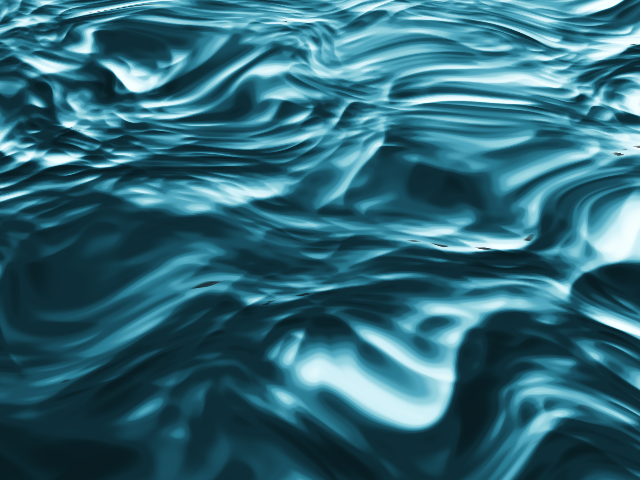
Reproduce this texture procedurally as a WebGL 1 fragment shader.

```glsl
precision highp float;
uniform vec2 u_resolution;

// Palette, darkest to brightest
const vec3 ABYSS = vec3(0.05, 0.18, 0.22);
const vec3 DEEP  = vec3(0.09, 0.31, 0.38);
const vec3 TEAL  = vec3(0.16, 0.49, 0.58);
const vec3 AQUA  = vec3(0.31, 0.66, 0.75);
const vec3 MIST  = vec3(0.57, 0.82, 0.87);
const vec3 FOAM  = vec3(0.81, 0.94, 0.97);
const vec3 FLECK = vec3(0.07, 0.13, 0.15);

// Perspective and wave shape
const float HORIZON = 1.9;
const vec2 WAVE_FREQ = vec2(4.0, 11.0);
const float WARP = 1.1;
const float OCTAVE_GAIN = 0.72;
const float CREST_WIDTH = 0.03;
const float CREST_FALLOFF = 6.0;

// Light balance
const float WAVE_CONTRAST = 1.3;
const float STREAK_CONTRAST = 1.3;
const vec2 SKY_GRADIENT = vec2(0.7, 1.6);
const float EXPOSURE = -0.05;

vec2 hash2(vec2 p) {
  vec3 h = fract(p.xyx * vec3(0.1031, 0.1030, 0.0973));
  h += dot(h, h.yzx + 33.33);
  return fract((h.xx + h.yz) * h.zy) * 2.0 - 1.0;
}

float noise(vec2 p) {
  vec2 i = floor(p);
  vec2 f = p - i;
  vec2 w = f * f * f * (f * (f * 6.0 - 15.0) + 10.0);
  vec2 e = vec2(1.0, 0.0);
  float low = mix(dot(hash2(i), f), dot(hash2(i + e), f - e), w.x);
  float high = mix(dot(hash2(i + e.yx), f - e.yx), dot(hash2(i + 1.0), f - 1.0), w.x);
  return mix(low, high, w.y);
}

// Light on one layer of ridges: x = brightness, y = signed distance to the crest
vec2 ridgeLight(vec2 p, float width) {
  const float STEP = 0.03;
  float n = noise(p);
  float slope = (noise(p + STEP * vec2(-0.2, 1.0)) - n) / STEP;
  float facing = slope * n / sqrt(n * n + width * width);
  float glow = exp(-CREST_FALLOFF * abs(n));
  float light = facing * (0.4 + glow) + 0.6 * (abs(slope) * glow - 0.25);
  return vec2(light, n);
}

vec3 waterColor(float level) {
  vec3 c = ABYSS * mix(0.6, 1.0, smoothstep(0.0, 0.14, level));
  c = mix(c, DEEP, smoothstep(0.17, 0.42, level));
  c = mix(c, TEAL, smoothstep(0.42, 0.61, level));
  c = mix(c, AQUA, smoothstep(0.61, 0.76, level));
  c = mix(c, MIST, smoothstep(0.76, 0.88, level));
  c = mix(c, FOAM, smoothstep(0.88, 0.95, level));
  return mix(c, vec3(0.96, 1.0, 1.0), smoothstep(0.95, 1.0, level));
}

void main() {
  vec2 uv = gl_FragCoord.xy / u_resolution;
  float aspect = u_resolution.x / u_resolution.y;

  // Project the canvas onto the receding sea
  float depth = 1.0 / (HORIZON - uv.y);
  vec2 sea = vec2((uv.x - 0.5) * aspect, 1.0) * depth * WAVE_FREQ + 40.0;
  sea += WARP * vec2(noise(sea * 0.7 + 9.3), noise(sea * vec2(0.9, 0.5) + 21.7));

  // Crossing ridge layers, from swell to ripples
  float swell = 1.0 + 1.4 * noise(sea * 0.43 + 5.1);
  float waves = 0.0;
  float amplitude = 1.0;
  float tilt = -0.18;
  vec2 p = sea;
  vec2 crest = vec2(0.0);
  for (int i = 0; i < 3; i++) {
    vec2 ridge = ridgeLight(p, CREST_WIDTH * (1.0 + float(i)));
    if (i == 0) crest = ridge;
    waves += amplitude * ridge.x;
    p = vec2(p.x, p.y + tilt * p.x) * 1.9 + vec2(17.3, 6.1 + 0.5 * ridge.y);
    tilt = -1.6 * tilt;
    amplitude *= OCTAVE_GAIN;
  }

  // Fine filaments drawn along the swell
  vec2 grain = vec2(sea.x + 0.4 * sea.y, sea.y + 0.9 * crest.y);
  float streaks = noise(grain * vec2(1.7, 5.0)) + 0.6 * noise(grain * vec2(3.5, 11.0) + 3.7);

  // Sky light grows toward the upper right
  float tone = dot(uv - 0.5, SKY_GRADIENT) + EXPOSURE;
  tone += WAVE_CONTRAST * swell * waves + STREAK_CONTRAST * streaks;
  float level = 1.0 / (1.0 + exp(-1.7 * tone));
  vec3 color = waterColor(level);

  // Broken dark flecks along the brightest crests
  float line = 1.0 - smoothstep(0.008, 0.028, abs(crest.y - 0.035));
  float broken = smoothstep(0.14, 0.26, noise(sea * vec2(6.0, 13.0) + 11.9));
  float fleck = line * broken * smoothstep(0.5, 0.9, crest.x);
  color = mix(color, FLECK, 0.85 * fleck);

  gl_FragColor = vec4(color, 1.0);
}
```
